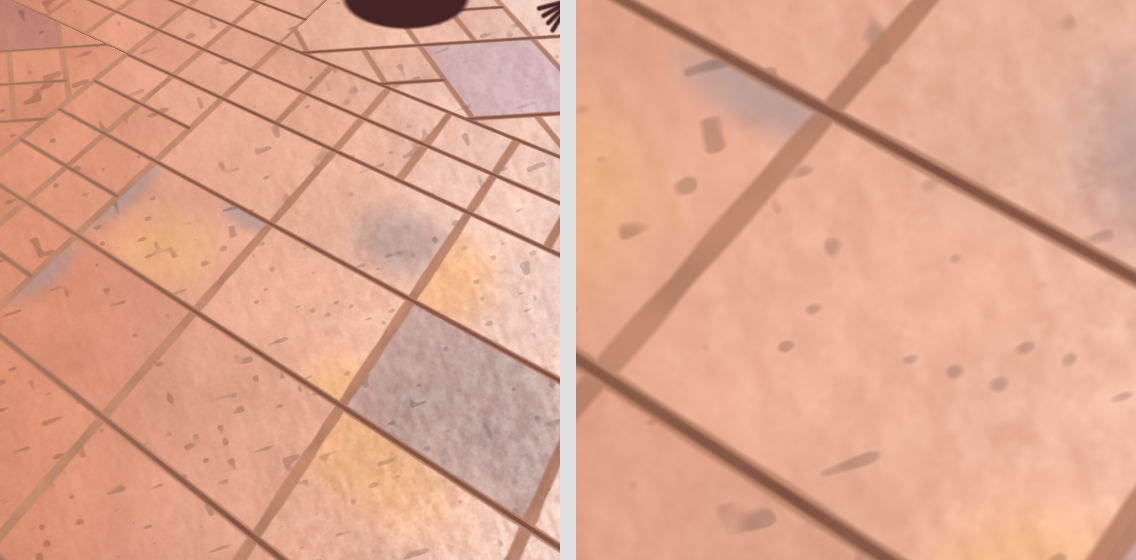
Left: the whole. Right: its middle third, enlarged.
A Shadertoy shader for this texture:

```glsl
// Terracotta paving in perspective: large squares, small-tile bands and diagonal checker panels.

const vec3 ORANGE = vec3(0.865, 0.57, 0.455);
const vec3 ROSE = vec3(0.895, 0.665, 0.57);
const vec3 PALE = vec3(0.955, 0.81, 0.755);
const vec3 ASH = vec3(0.68, 0.585, 0.58);
const vec3 HONEY = vec3(0.95, 0.71, 0.51);
const vec3 GROUT = vec3(0.74, 0.53, 0.42);
const vec3 GAP = vec3(0.44, 0.27, 0.22);
const vec3 SHADE = vec3(0.27, 0.14, 0.15);

// Firing marks on the floor plane: centre, radii
const vec4 SCORCH[5] = vec4[5](
    vec4(1.75, 1.45, 0.42, 0.50), vec4(2.5, 0.5, 1.3, 1.3),
    vec4(0.01, 0.6, 0.20, 0.75), vec4(0.85, 0.95, 0.30, 0.18),
    vec4(0.01, -0.4, 0.22, 0.50));
const vec4 GLOW[4] = vec4[4](
    vec4(0.55, 0.3, 0.48, 0.55), vec4(2.1, 1.3, 0.40, 0.70),
    vec4(1.95, 0.1, 0.30, 0.40), vec4(2.2, -0.2, 0.75, 0.50));

float hash(vec2 p) {
    return fract(sin(dot(p, vec2(127.1, 311.7))) * 43758.5453);
}

float noise(vec2 p) {
    vec2 i = floor(p), f = fract(p);
    f = f * f * (3.0 - 2.0 * f);
    return mix(mix(hash(i), hash(i + vec2(1, 0)), f.x),
               mix(hash(i + vec2(0, 1)), hash(i + vec2(1, 1)), f.x), f.y);
}

// Canvas point to floor plane, one unit per large tile
vec2 toFloor(vec2 uv) {
    mat3 view = mat3(0.1779, -0.1793, -0.0959,
                     0.1646, 0.1931, 0.0866,
                     0.1367, 0.5807, 1.0);
    vec3 q = inverse(view) * vec3(uv, 1.0);
    return q.xy / q.z;
}

// Distance to the two nearest joints of a square grid
vec2 jointDistance(vec2 p, float size) {
    return (0.5 - abs(fract(p / size) - 0.5)) * size;
}

// Soft elliptical mark, kept inside the tile that holds its centre
float mark(vec2 p, vec4 m) {
    float inside = all(equal(floor(p), floor(m.xy))) ? 1.0 : 0.0;
    return inside * (1.0 - smoothstep(0.2, 1.0, length((p - m.xy) / m.zw)));
}

float segment(vec2 p, vec2 a, vec2 b) {
    vec2 d = b - a;
    return length(p - a - d * clamp(dot(p - a, d) / dot(d, d), 0.0, 1.0));
}

float cover(float d, float halfWidth, float soft) {
    return 1.0 - smoothstep(halfWidth - soft, halfWidth + soft, d);
}

void mainImage(out vec4 fragColor, in vec2 fragCoord) {
    vec2 uv = fragCoord / iResolution.xy;
    vec2 p = toFloor(uv);
    vec2 px = fwidth(p);
    float soft = max(0.008, 0.7 * max(px.x, px.y));

    // Choose the paving region
    bool band = (p.x > -1.0 && p.x < 0.0) || (p.y > 2.0 && p.y < 3.0);
    bool diagonal = !band && (p.x < -1.0 || p.y > 3.0);
    float size = band ? 0.5 : 1.0;
    vec2 q = p;
    if (diagonal) {
        vec2 r = p - (p.x < -1.0 ? vec2(-2.25, 0.99) : vec2(1.66, 3.04));
        q = vec2(r.x + r.y, r.y - r.x) * 0.7071;
        vec2 c = floor(q);
        size = mod(c.x + c.y, 2.0) < 0.5 ? 1.0 : 0.5;
    }
    vec2 id = floor(q / size);
    vec2 joint = jointDistance(q, size);
    if (diagonal) joint = min(joint, vec2(abs(p.x + 1.0), abs(p.y - 3.0)));

    // Clay colour, warm at left and washed out by light at right
    vec3 col = mix(ORANGE, ROSE, smoothstep(0.0, 0.55, uv.x));
    col = mix(col, PALE, smoothstep(0.5, 1.05, uv.x));
    float tone = hash(id + size * 17.0) - 0.5;
    col *= 1.0 + tone * vec3(0.05, 0.09, 0.10);
    if (diagonal && id == vec2(0.0)) col *= vec3(0.88, 0.89, 0.98);

    // Firing marks, only on the large squares
    if (!band && !diagonal) {
        vec2 wobble = p + 0.0 * px;
        for (int i = 0; i < 4; i++) col = mix(col, HONEY, 0.75 * mark(wobble, GLOW[i]));
        for (int i = 0; i < 5; i++) col = mix(col, ASH, 0.72 * mark(wobble, SCORCH[i]));
    }

    // Mottling, slanted grain and small pits
    vec2 slant = vec2(uv.x + 0.35 * uv.y, uv.y - 0.35 * uv.x);
    float grain = 0.65 * noise(slant * vec2(95.0, 50.0)) + 0.35 * noise(slant * 170.0) - 0.5;
    float gloss = smoothstep(0.2, 1.0, uv.x) * (1.0 - 0.7 * uv.y);
    col *= 1.0 + 0.07 * (noise(uv * 14.0) - 0.5);
    col += grain * mix(0.05, 0.21, gloss) * vec3(0.8, 1.0, 1.0);
    col *= 1.0 - 0.16 * smoothstep(0.84, 0.95, noise(slant * vec2(42.0, 60.0) + 9.0));

    // Tan joints, with a dark gap along one direction
    float wear = noise(uv * 28.0);
    vec3 mortar = mix(GROUT, GROUT * vec3(0.91, 0.87, 0.88), uv.x) * (0.93 + 0.14 * wear);
    float wide = 0.023 + 0.008 * wear;
    col = mix(col, mortar, 0.85 * cover(min(joint.x, joint.y), wide, soft));
    float depth = mix(0.35, 0.85, smoothstep(0.0, 0.45, uv.x)) * (0.7 + 0.3 * wear);
    col = mix(col, GAP, depth * cover(joint.y, 0.014, soft));

    // Dark pot base and leaf tips at the upper edge
    float pot = (length((uv - vec2(0.725, 1.005)) / vec2(0.111, 0.056)) - 1.0) * 0.06;
    col = mix(col, SHADE, cover(pot, 0.0, 0.004));
    for (int i = 0; i < 4; i++) {
        vec2 tip = vec2(0.963 + 0.008 * float(i), 0.985 - 0.013 * float(i));
        col = mix(col, SHADE, cover(segment(uv, vec2(1.02, 1.0), tip), 0.004, 0.003));
    }
    fragColor = vec4(clamp(col, 0.0, 1.0), 1.0);
}
```
